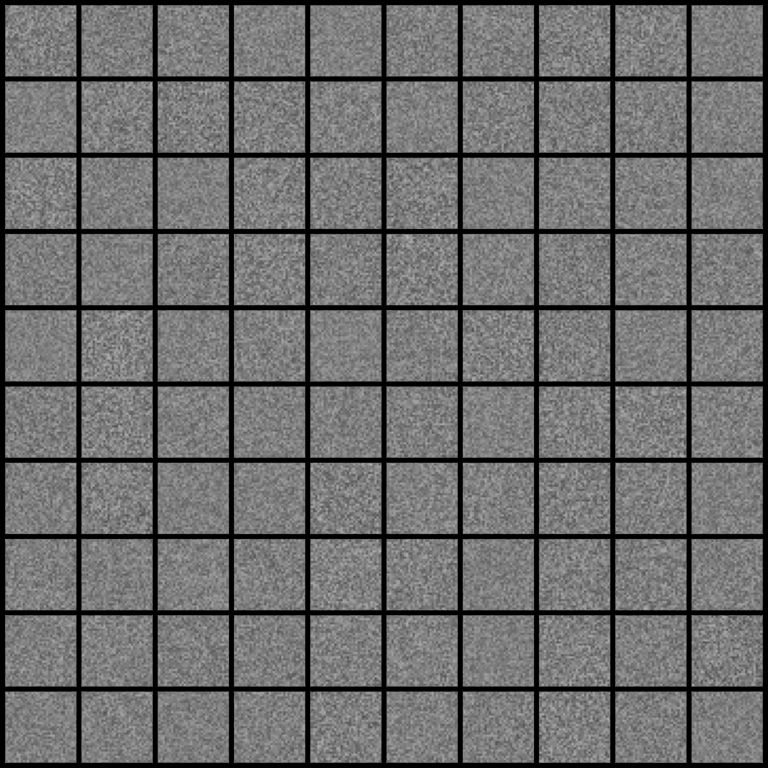
Write a Shadertoy shader that draws this pattern.

```glsl
const float TILE_COUNT = 10.0;
const float TILE_PITCH = 0.0993;
const float LINE_WIDTH = 0.0066;
const float GRAINS_PER_TILE = 36.0;
const float MEAN_GRAY = 0.497;
const float GRAIN_CONTRAST = 0.175;

// Integer hash giving two values in 0..1
vec2 hash2(ivec2 cell, uint seed) {
    uvec2 q = uvec2(cell) * uvec2(1597u, 3571u) + seed * 7919u;
    uint n = q.x ^ (q.y * 2699u + (q.x << 15));
    n = (n ^ (n >> 16)) * 73244475u;
    n = (n ^ (n >> 15)) * 73244475u;
    n ^= n >> 16;
    return vec2(n & 65535u, n >> 16) / 65535.0;
}

// Bell-shaped random value in -1..1
float grainValue(ivec2 cell, uint seed) {
    vec2 h = hash2(cell, seed);
    return h.x + h.y - 1.0;
}

// Smoothly interpolated grain
float grainNoise(vec2 p, uint seed) {
    ivec2 cell = ivec2(floor(p));
    vec2 t = smoothstep(0.0, 1.0, fract(p));
    float bottom = mix(grainValue(cell, seed), grainValue(cell + ivec2(1, 0), seed), t.x);
    float top = mix(grainValue(cell + ivec2(0, 1), seed), grainValue(cell + ivec2(1, 1), seed), t.x);
    return mix(bottom, top, t.y);
}

float boxDistance(vec2 p, float halfSize) {
    vec2 d = abs(p) - halfSize;
    return length(max(d, 0.0)) + min(max(d.x, d.y), 0.0);
}

void mainImage(out vec4 fragColor, in vec2 fragCoord) {
    float canvasSize = min(iResolution.x, iResolution.y);
    vec2 p = (fragCoord - 0.5 * iResolution.xy) / canvasSize;

    // Clamped tile index leaves the outer frame black
    vec2 gridPos = p / TILE_PITCH + 0.5 * TILE_COUNT;
    vec2 tile = clamp(floor(gridPos), 0.0, TILE_COUNT - 1.0);
    vec2 local = gridPos - tile - 0.5;

    // Each tile has its own grain, contrast and slight tone
    uint seed = uint(tile.x + tile.y * TILE_COUNT) + 1u;
    vec2 variation = hash2(ivec2(tile), 211u);
    float contrast = GRAIN_CONTRAST * mix(0.82, 1.18, variation.x);
    float tone = MEAN_GRAY + 0.012 * (variation.y - 0.5);
    float grain = grainNoise((local + 1.0) * GRAINS_PER_TILE, seed);
    float gray = tone + contrast * grain;

    // Black lines between the tiles
    float edge = boxDistance(local * TILE_PITCH, 0.5 * (TILE_PITCH - LINE_WIDTH));
    float softness = 0.8 / canvasSize;
    float tileMask = 1.0 - smoothstep(-softness, softness, edge);

    fragColor = vec4(vec3(gray * tileMask), 1.0);
}
```
